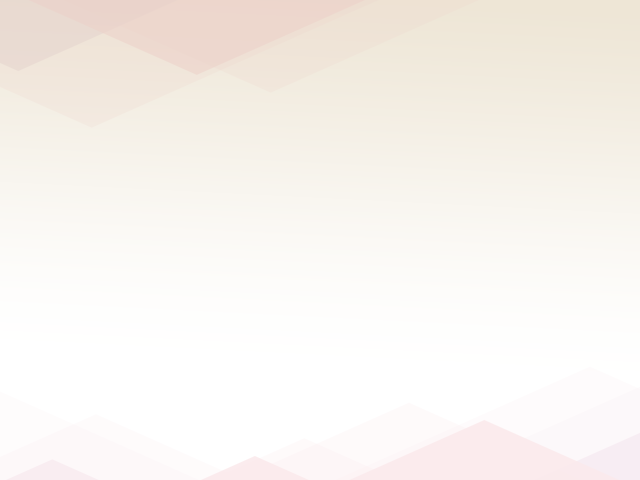
Give the GLSL for this background, as a Shadertoy shader.

```glsl
// Pale cream-to-white backdrop with translucent folded-paper peaks:
// blush peaks hang from the top left, rose and lilac ones rise from below.
// Each peak is a distance to a sloped roof line, blended over a soft gradient.

#define SLOPE 0.445
#define TILT 0.05
#define FADE_DEPTH 0.8
#define CREAM vec3(0.933, 0.902, 0.840)
#define BLUSH vec3(0.925, 0.815, 0.785)
#define DUSK vec3(0.890, 0.820, 0.800)
#define ROSE vec3(0.983, 0.916, 0.925)
#define LILAC vec3(0.963, 0.918, 0.945)

// Each peak: apex x, apex height, opacity, hue (0 = first tint, 1 = second)
const vec4 HANGING[4] = vec4[4](
    vec4(0.191, 0.266, 0.20, 0.0),
    vec4(0.564, 0.193, 0.20, 0.0),
    vec4(0.038, 0.148, 0.50, 1.0),
    vec4(0.410, 0.156, 0.55, 0.0));

const vec4 RISING[10] = vec4[10](
    vec4(-0.035, 0.200, 0.16, 0.3),
    vec4( 0.200, 0.137, 0.20, 0.3),
    vec4( 1.229, 0.236, 0.18, 0.3),
    vec4( 1.389, 0.219, 0.20, 1.0),
    vec4( 0.852, 0.161, 0.24, 0.0),
    vec4( 0.634, 0.087, 0.24, 0.0),
    vec4( 0.109, 0.043, 0.80, 0.6),
    vec4( 1.441, 0.146, 0.80, 1.0),
    vec4( 0.531, 0.050, 0.90, 0.0),
    vec4( 1.009, 0.125, 0.90, 0.0));

// Smooth coverage of a peak; height is measured from its base edge
float peakMask(float x, float height, vec2 apex, float edge) {
    float inside = apex.y - SLOPE * abs(x - apex.x) - height;
    return smoothstep(-edge, edge, inside);
}

// Slightly tilted vertical fade from cream to white
vec3 backdrop(float x, float depth, float centerX) {
    float t = depth - TILT * (x - centerX);
    float u = clamp(1.0 - t / FADE_DEPTH, 0.0, 1.0);
    return mix(vec3(1.0), CREAM, u * u * (2.2 - 1.2 * u));
}

void mainImage(out vec4 fragColor, in vec2 fragCoord) {
    vec2 p = fragCoord / iResolution.y;
    float depth = 1.0 - p.y;
    float edge = 0.8 / iResolution.y;
    float centerX = 0.5 * iResolution.x / iResolution.y;

    vec3 color = backdrop(p.x, depth, centerX);

    // Peaks hanging from the top edge
    for (int i = 0; i < 4; i++) {
        vec4 peak = HANGING[i];
        float mask = peakMask(p.x, depth, peak.xy, edge);
        color = mix(color, mix(BLUSH, DUSK, peak.w), mask * peak.z);
    }

    // Peaks rising from the bottom edge, faint ones first
    for (int i = 0; i < 10; i++) {
        vec4 peak = RISING[i];
        float mask = peakMask(p.x, p.y, peak.xy, edge);
        color = mix(color, mix(ROSE, LILAC, peak.w), mask * peak.z);
    }

    fragColor = vec4(color, 1.0);
}
```
